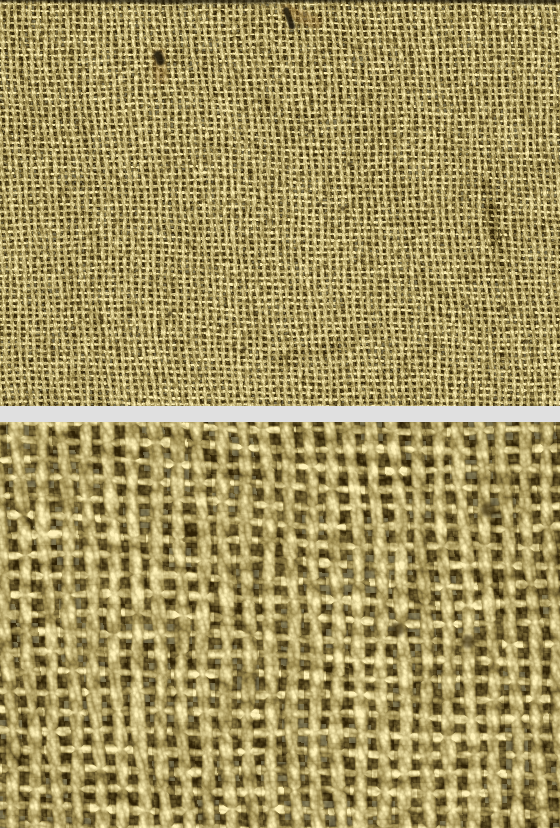
Top: the whole. Bottom: its middle third, enlarged.
Write a Shadertoy shader that draws this texture.

```glsl
// Coarse burlap: lumpy upright jute cords, with thin pale level threads showing between.

const vec2  THREADS     = vec2(77.0, 64.0);  // threads across and down
const vec2  LEAN        = vec2(3.2, 0.6);    // drift of threads over the cloth, in cells
const float WARP_HALF   = 0.33;              // half width of upright cords, in cells
const float WEFT_TOP    = 0.21;              // half width of level threads at the top
const float WEFT_BOTTOM = 0.27;              // and at the bottom
const float WIDTH_VARY  = 0.14;
const float WOBBLE      = 0.08;
const float LIFT        = 0.22;              // height of the over-under wave
const float WARP_RISE   = 0.50;              // extra height of upright cords
const float FIBRE_VARY  = 0.55;
const float GRAIN       = 0.26;
const float EDGE_SOFT   = 0.08;
const float PI          = 3.14159;

const vec3 SHADOW = vec3(0.18, 0.13, 0.02);
const vec3 JUTE   = vec3(0.62, 0.55, 0.31);
const vec3 STRAW  = vec3(1.00, 0.95, 0.72);
const vec3 GREY   = vec3(0.50, 0.50, 0.41);
const vec3 RUST   = vec3(0.55, 0.38, 0.15);
const vec3 HOLE   = vec3(0.10, 0.08, 0.03);

float hash(vec2 p) {
    return fract(sin(dot(p, vec2(127.1, 311.7))) * 43758.5);
}

// Distance to the nearest scattered point, roughly 0 to 1
float cellular(vec2 p) {
    vec2 cell = floor(p), local = fract(p);
    float nearest = 2.0;
    for (int j = -1; j <= 1; j++)
    for (int i = -1; i <= 1; i++) {
        vec2 o = vec2(i, j);
        vec2 point = o + vec2(hash(cell + o), hash(cell + o + 57.3));
        nearest = min(nearest, length(point - local));
    }
    return nearest;
}

// Slow layered sines, about -1 to 1
float waves(vec2 p) {
    return 0.5 * sin(p.x + 1.7 * sin(0.6 * p.y))
         + 0.3 * sin(2.3 * p.y - 1.1 * p.x + 1.0)
         + 0.2 * sin(4.1 * p.x + 3.7 * p.y);
}

// Soft stroke from a to b
float stroke(vec2 p, vec2 a, vec2 b, float radius) {
    vec2 ab = b - a;
    float t = clamp(dot(p - a, ab) / dot(ab, ab), 0.0, 1.0);
    return 1.0 - smoothstep(0.3 * radius, radius, length(p - a - ab * t));
}

// Rounded cross-section: x = height, y = coverage
vec2 thread(float offset, float halfWidth, float soft) {
    float r = offset / halfWidth;
    return vec2(sqrt(max(0.0, 1.0 - r * r)),
                1.0 - smoothstep(halfWidth - soft, halfWidth + soft, abs(offset)));
}

vec3 juteRamp(float tone) {
    tone = clamp(tone, 0.0, 1.0);
    return tone < 0.5 ? mix(SHADOW, JUTE, tone * 2.0) : mix(JUTE, STRAW, tone * 2.0 - 1.0);
}

void mainImage(out vec4 fragColor, in vec2 fragCoord) {
    vec2 uv = fragCoord / iResolution.xy;
    vec2 p = vec2(uv.x * 1.376, uv.y);      // square units, canvas height = 1
    float soft = max(EDGE_SOFT, 0.6 * THREADS.x / iResolution.x);

    // Slightly skewed cloth with a gentle drift
    vec2 weave = uv * THREADS + LEAN * uv.yx;
    weave += vec2(0.5 * waves(p * vec2(3.0, 4.0)), 0.5 * waves(p.yx * vec2(3.0, 3.5) + 2.0));
    vec2 id = floor(weave);

    // Each thread wanders on its own
    vec2 offset = fract(weave) - 0.5;
    offset += WOBBLE * vec2(sin(weave.y * 0.6 + 6.3 * hash(vec2(id.x, 3.0))),
                            sin(weave.x * 0.7 + 6.3 * hash(vec2(id.y, 9.0))));

    // Slubs: thickness differs by thread and along its length
    float slubWarp = cellular(vec2(id.x * 3.7, weave.y * 0.5)) - 0.5;
    float slubWeft = cellular(vec2(weave.x * 0.6, id.y * 3.7 + 40.0)) - 0.5;
    vec2 warp = thread(offset.x, WARP_HALF + WIDTH_VARY * slubWarp, soft);
    vec2 weft = thread(offset.y, mix(WEFT_BOTTOM, WEFT_TOP, uv.y) + WIDTH_VARY * slubWeft, soft);

    // Over and under; the upright cords mostly stay in front
    float warpWave = cos(PI * (id.x + weave.y - 0.5));
    float weftWave = -cos(PI * (id.y + weave.x - 0.5));
    float warpHeight = warp.x + LIFT * warpWave + WARP_RISE;
    float weftHeight = weft.x + LIFT * weftWave;
    float bump = cos(2.0 * PI * offset.y);  // cords swell over each level thread

    // Twisted fibres and tone of each strand
    float fibreWarp = cellular(vec2(weave.x * 3.0 + weave.y * 0.5, weave.y * 1.2)) - 0.45;
    float fibreWeft = cellular(vec2(weave.x * 1.4, weave.y * 3.0 + weave.x * 0.5) + 70.0) - 0.45;
    float warpTone = 0.19 + 0.50 * warp.x + 0.06 * bump + 0.06 * warpWave
                   - FIBRE_VARY * fibreWarp
                   + 0.10 * (hash(id) - 0.5) + 0.08 * (hash(vec2(id.x, 21.0)) - 0.5);
    float weftTone = 0.22 + 0.46 * weft.x + 0.08 * weftWave - FIBRE_VARY * fibreWeft
                   + 0.45 * (hash(id + 31.0) - 0.5);

    // Gaps, then weft, then warp where it lies on top
    float gapSeed = hash(id + 83.0);
    float gapTone = 0.04 + 0.26 * gapSeed - 0.3 * fibreWarp;
    float warpOnTop = smoothstep(-0.15, 0.15, warpHeight - weftHeight);
    float tone = mix(gapTone, weftTone, weft.y);
    tone = mix(tone, warpTone, warp.y * mix(1.0, warpOnTop, weft.y));

    // Uneven light, stray hairs and creases
    float blotch = waves(p * vec2(7.0, 11.0) + 4.0);
    tone += 0.02 * blotch + 0.04 * (0.45 - cellular(p * 14.0));
    tone += GRAIN * (0.5 - cellular(weave * vec2(5.0, 4.0) + 11.0));
    float crease = stroke(p, vec2(1.195, 0.55), vec2(1.215, 0.40), 0.020)
                 + 0.5 * stroke(p, vec2(0.70, 0.11), vec2(0.87, 0.16), 0.022);
    tone -= 0.22 * crease;
    vec3 color = juteRamp(tone);

    // Pale backing shows in some gaps
    float gap = (1.0 - warp.y) * (1.0 - weft.y);
    color = mix(color, GREY, 0.5 * gap * step(0.8, gapSeed));

    // Scattered dark specks
    vec2 speckCell = floor(p * 11.0);
    vec2 speckAt = 0.2 + 0.6 * vec2(hash(speckCell + 5.0), hash(speckCell + 17.0));
    float speck = 1.0 - smoothstep(0.03, 0.09, length(fract(p * 11.0) - speckAt));
    color = mix(color, SHADOW, 0.6 * speck * step(0.9, hash(speckCell)));

    // Two worn holes with rusty rims, and the dark upper hem
    float rim = stroke(p, vec2(0.39, 0.865), vec2(0.395, 0.81), 0.026)
              + stroke(p, vec2(0.705, 0.975), vec2(0.775, 0.945), 0.024);
    float hole = stroke(p, vec2(0.388, 0.865), vec2(0.394, 0.85), 0.016)
               + stroke(p, vec2(0.703, 0.975), vec2(0.718, 0.935), 0.011);
    color = mix(color, RUST, 0.3 * min(rim, 1.0));
    color = mix(color, HOLE, 0.85 * min(hole, 1.0));
    color = mix(color, HOLE, 0.7 * smoothstep(0.987, 0.999, uv.y + 0.003 * blotch));

    fragColor = vec4(color, 1.0);
}
```
